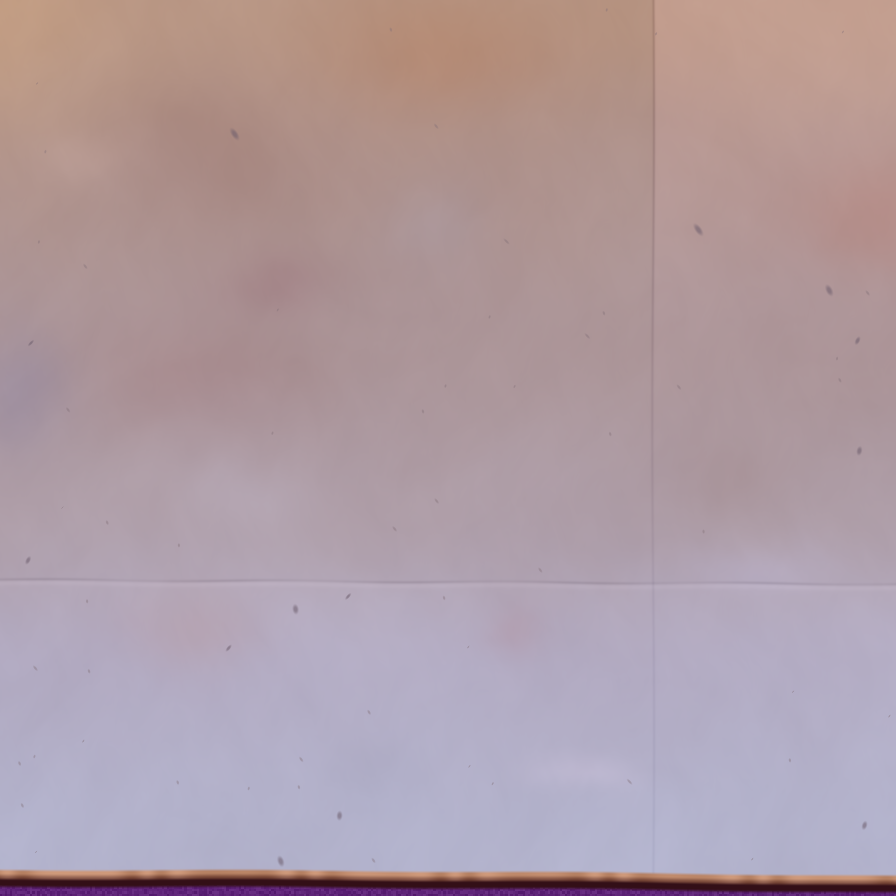
A WebGL 2 fragment shader for this texture:

```glsl
#version 300 es
precision highp float;

uniform vec2 u_resolution;
out vec4 fragColor;

vec2 hash2(vec2 p) {
  vec3 q = fract(p.xyx * vec3(0.1031, 0.103, 0.0973));
  q += dot(q, q.yzx + 33.33);
  return fract((q.xx + q.yz) * q.zy);
}

// Layered sines, each octave rotated and bent by the previous one
float clouds(vec2 p) {
  float sum = 0.0, amp = 0.5;
  for (int i = 0; i < 5; i++) {
    p += 0.6 * sin(p.yx * 1.3 + float(i) * 1.7);
    sum += amp * sin(p.x) * sin(p.y);
    p = mat2(1.5, 1.1, -1.1, 1.5) * p + 2.3;
    amp *= 0.58;
  }
  return sum;
}

// Soft elliptical stain weight
float stain(vec2 p, vec2 center, vec2 radius) {
  vec2 d = (p - center) / radius;
  return exp(-dot(d, d));
}

// Sparse elongated specks, one candidate per cell
float specks(vec2 p, float cells, float density) {
  vec2 g = p * cells, id = floor(g);
  vec2 rnd = hash2(id), offset = fract(g) - 0.25 - 0.5 * hash2(id + 71.0);
  offset.x += offset.y * (rnd.x - 0.5) * 1.6;
  float size = 0.04 + 0.05 * rnd.x;
  float d = length(offset * vec2(1.3, 0.8));
  return step(rnd.y, density) * (1.0 - smoothstep(size * 0.3, size * 1.4, d));
}

vec3 plasterGradient(vec2 p) {
  vec3 c = mix(vec3(0.70, 0.70, 0.80), vec3(0.70, 0.67, 0.76), smoothstep(0.03, 0.30, p.y));
  c = mix(c, vec3(0.685, 0.62, 0.66), smoothstep(0.25, 0.44, p.y));
  c = mix(c, vec3(0.67, 0.58, 0.59), smoothstep(0.40, 0.64, p.y));
  c = mix(c, vec3(0.68, 0.57, 0.55), smoothstep(0.62, 0.82, p.y));
  return mix(c, vec3(0.715, 0.58, 0.51), smoothstep(0.78, 1.0, p.y));
}

vec3 addStains(vec3 c, vec2 p) {
  // Warm and dark patches
  c += vec3(0.00, -0.03, -0.05) * stain(p, vec2(0.49, 0.94), vec2(0.13, 0.06));
  c += vec3(-0.02, -0.03, -0.03) * stain(p, vec2(0.24, 0.83), vec2(0.14, 0.08));
  c += vec3(-0.02, -0.04, -0.03) * stain(p, vec2(0.31, 0.685), vec2(0.06, 0.03));
  c += vec3(-0.01, -0.03, -0.03) * stain(p, vec2(0.22, 0.58), vec2(0.11, 0.07));
  c += vec3(0.00, -0.04, -0.05) * stain(p, vec2(0.98, 0.76), vec2(0.09, 0.06));
  c += vec3(-0.02, -0.03, -0.04) * stain(p, vec2(0.82, 0.47), vec2(0.08, 0.05));
  c += vec3(0.00, -0.03, -0.05) * stain(p, vec2(0.21, 0.30), vec2(0.08, 0.04));
  c += vec3(0.00, -0.03, -0.04) * stain(p, vec2(0.57, 0.295), vec2(0.03, 0.03));
  c += vec3(-0.02, -0.02, -0.02) * stain(p, vec2(0.42, 0.13), vec2(0.05, 0.04));
  c += vec3(-0.05, -0.03, 0.01) * stain(p, vec2(0.02, 0.56), vec2(0.06, 0.06));
  // Pale patches
  c += vec3(0.05, 0.04, 0.01) * stain(p, vec2(0.0, 1.0), vec2(0.12, 0.18));
  c += vec3(0.03, 0.03, 0.03) * stain(p, vec2(0.09, 0.82), vec2(0.05, 0.03));
  c += vec3(0.00, 0.02, 0.04) * stain(p, vec2(0.48, 0.75), vec2(0.06, 0.05));
  c += vec3(0.02, 0.03, 0.04) * stain(p, vec2(0.28, 0.45), vec2(0.07, 0.04));
  c += vec3(0.02, 0.03, 0.05) * stain(p, vec2(0.85, 0.37), vec2(0.07, 0.03));
  c += vec3(0.04, 0.03, 0.03) * stain(p, vec2(0.65, 0.14), vec2(0.05, 0.02));
  return c;
}

void main() {
  vec2 p = gl_FragCoord.xy / u_resolution;
  float px = 1.0 / u_resolution.y;

  // Wall wash, mottling and faint brushed grain
  vec2 bent = p + 0.015 * vec2(clouds(p * 14.0), clouds(p * 14.0 + 5.0));
  vec3 color = addStains(plasterGradient(bent), bent);
  color += vec3(0.8, 1.0, 1.1) * 0.018 * clouds(p * 9.0 + 2.0);
  color += 0.006 * clouds(p * vec2(70.0, 35.0));

  // Panel seams: the right panel is paler toward the top
  float seamX = p.x - 0.729 - 0.001 * sin(p.y * 9.0);
  float seamY = p.y - 0.353 + 0.005 * p.x - 0.0008 * sin(p.x * 25.0);
  color += vec3(0.045, 0.035, 0.045) * smoothstep(-0.001, 0.002, seamX) * smoothstep(0.45, 1.0, p.y);
  color += 0.012 * (1.0 - smoothstep(-0.002, 0.002, seamY)) * smoothstep(0.2, 0.36, p.y);
  color -= vec3(0.07, 0.07, 0.06) * exp(-pow(seamX / 0.0016, 2.0)) * (0.45 + 0.55 * smoothstep(0.3, 0.9, p.y));
  color -= 0.06 * exp(-pow(seamY / 0.0017, 2.0)) * (0.75 + 0.25 * sin(p.x * 31.0));
  color += 0.02 * exp(-pow((seamY + 0.004) / 0.003, 2.0));

  // Scattered flecks, with a denser cluster at lower left
  float cluster = stain(p, vec2(0.07, 0.25), vec2(0.06, 0.09));
  color = mix(color, vec3(0.42, 0.36, 0.42), 0.55 * specks(p, 17.0, 0.06));
  color = mix(color, vec3(0.50, 0.43, 0.46), 0.4 * specks(p + 3.1, 38.0, 0.03 + 0.35 * cluster));

  // Wooden lip, shadow gap and violet floor
  float lip = p.y + 0.007 * p.x * p.x + 0.0007 * sin(p.x * 17.0);
  vec3 wood = mix(vec3(0.50, 0.31, 0.25), vec3(0.76, 0.55, 0.43), smoothstep(0.020, 0.026, lip));
  wood += 0.05 * sin(p.x * 90.0 + 3.0 * sin(p.x * 37.0));
  vec3 floorColor = vec3(0.37, 0.14, 0.47) + 0.09 * (hash2(floor(p * 360.0)).x - 0.5);
  color = mix(wood, color, smoothstep(0.028 - px, 0.030 + px, lip));
  color = mix(vec3(0.20, 0.06, 0.09), color, smoothstep(0.018 - px, 0.020 + px, lip));
  color = mix(floorColor, color, smoothstep(0.009 - px, 0.012 + px, lip));

  fragColor = vec4(clamp(color, 0.0, 1.0), 1.0);
}
```
